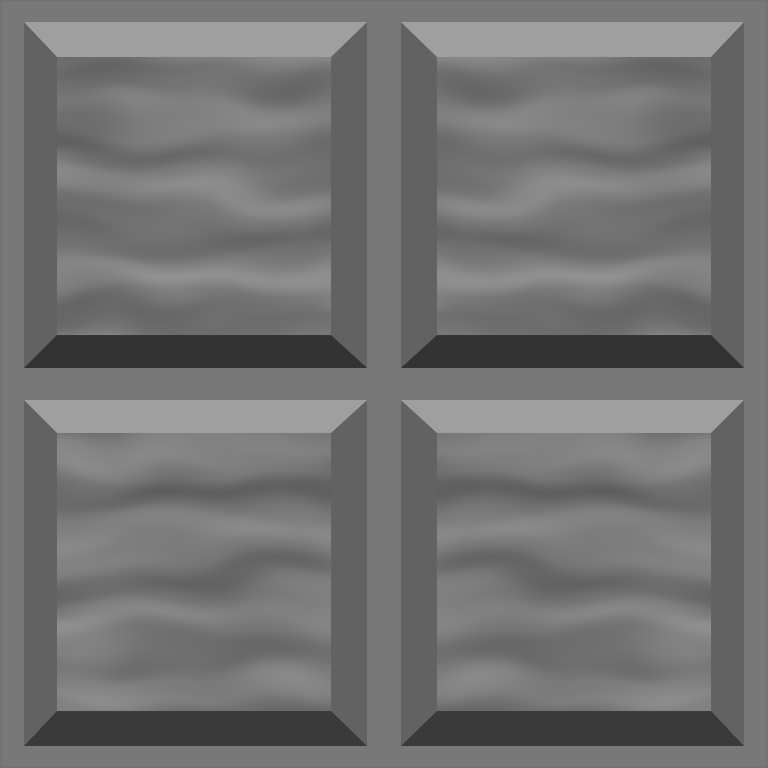
A WebGL 1 fragment shader for this pattern:

```glsl
precision highp float;
// Two by two bevelled grey panels in a flat frame, each filled with soft streaks.
// The canvas is folded into one cell; mitred bevels come from normalised edge
// distances, and the streaks from drifting bands plus stretched gradient noise.
uniform vec2 u_resolution;

#define PANELS 2.0
#define OUTER_LOW vec2(0.0625, 0.0573)
#define OUTER_HIGH vec2(0.956, 0.9583)
#define INNER_LOW vec2(0.1484, 0.1484)
#define INNER_HIGH vec2(0.862, 0.8725)
#define FRAME_GREY 0.472
#define LIGHT_GREY 0.625
#define SIDE_GREY 0.386
#define DARK_GREY vec2(0.227, 0.200)
#define BAND_PERIOD 0.208
#define BAND_STRENGTH 0.042
#define NOISE_STRENGTH 0.095

vec2 gradientAt(vec2 cell) {
    float angle = 6.2832 * fract(sin(dot(cell, vec2(127.1, 311.7))) * 43758.5);
    return vec2(cos(angle), sin(angle));
}

float gradientNoise(vec2 p) {
    vec2 i = floor(p);
    vec2 f = fract(p);
    vec2 w = f * f * f * (f * (f * 6.0 - 15.0) + 10.0);
    vec2 e = vec2(1.0, 0.0);
    float a = dot(gradientAt(i), f);
    float b = dot(gradientAt(i + e.xy), f - e.xy);
    float c = dot(gradientAt(i + e.yx), f - e.yx);
    float d = dot(gradientAt(i + e.xx), f - e.xx);
    return mix(mix(a, b, w.x), mix(c, d, w.x), w.y);
}

// Signed brightness of the horizontal streaks inside a folded cell
float streaks(vec2 q) {
    float warp = 0.06 * gradientNoise(q * vec2(4.0, 5.0) + 7.0);
    float y = q.y + warp;
    float band = cos(6.2832 * (y - 0.26 - 0.1 * (q.x - 0.15)) / BAND_PERIOD);
    float grain = gradientNoise(vec2(q.x * 2.6, y * 9.0) + 3.0)
                + 0.5 * gradientNoise(vec2(q.x * 4.5, y * 19.0) + 31.0);
    return BAND_STRENGTH * band + NOISE_STRENGTH * grain;
}

void main() {
    vec2 uv = gl_FragCoord.xy / u_resolution;
    float pixel = PANELS / min(u_resolution.x, u_resolution.y);

    // Mirror neighbouring cells: q is 0 at the canvas border, 1 at the centre
    vec2 q = 1.0 - abs(mod(uv * PANELS, 2.0) - 1.0);
    float topRow = step(0.5, uv.y);

    // Bevel depth: 0 on the outer edge, 1 on the inner edge
    vec2 low = (q - OUTER_LOW) / (INNER_LOW - OUTER_LOW);
    vec2 high = (OUTER_HIGH - q) / (OUTER_HIGH - INNER_HIGH);
    vec2 edge = min(low, high);
    float depth = min(edge.x, edge.y);
    float blur = 0.6 * pixel / 0.09;

    // Lit upper face, dark lower face and plain sides, mitred at the corners
    float upper = step(0.5, fract(uv.y * PANELS));
    float lower = mix(DARK_GREY.x, DARK_GREY.y, topRow);
    float face = mix(lower, LIGHT_GREY, upper);
    float bevel = mix(SIDE_GREY, face, smoothstep(-blur, blur, edge.x - edge.y));

    // The lower row carries the inverted streaks of the upper row
    float panel = 0.468 + (2.0 * topRow - 1.0) * streaks(q);

    // Frame with a thin darker border line
    float border = 1.0 - smoothstep(0.003, 0.003 + pixel, min(q.x, q.y));
    float grey = FRAME_GREY - 0.03 * border;
    grey = mix(grey, bevel, smoothstep(-blur, blur, depth));
    grey = mix(grey, panel, smoothstep(1.0 - blur, 1.0 + blur, depth));
    gl_FragColor = vec4(vec3(grey), 1.0);
}
```
